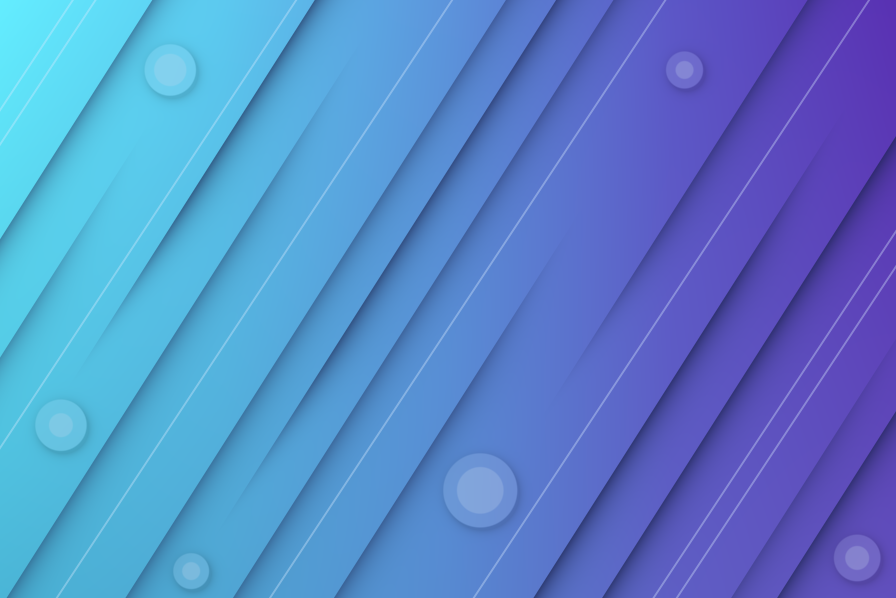
A Shadertoy shader for this background:

```glsl
// Diagonal layered panels with soft shadows, hairlines and discs on a cyan to violet gradient.

// Panel edges: position along the top, fade tip depth, shadow strength.
// A positive tip grows downward from it, a negative one grows upward.
const vec3 EDGES[13] = vec3[13](
    vec3(0.255, -2.0, 0.46), vec3(0.381, 0.20, 0.36), vec3(0.527, -0.66, 0.62),
    vec3(0.648, 0.05, 0.42), vec3(0.847, -2.0, 0.42), vec3(0.931, -0.91, 0.62),
    vec3(1.027, -2.0, 0.42), vec3(1.196, 0.34, 0.46), vec3(1.352, -0.71, 0.50),
    vec3(1.530, 0.16, 0.70), vec3(1.645, -2.0, 0.68), vec3(1.861, 0.45, 0.34),
    vec3(1.938, -2.0, 0.66));

const float HAIRLINES[8] = float[8](0.122, 0.160, 0.496, 0.757, 1.114, 1.455, 1.756, 1.795);

// Discs: centre, outer radius, inner radius.
const vec4 DISCS[6] = vec4[6](
    vec4(0.285, 0.117, 0.043, 0.027), vec4(1.146, 0.117, 0.031, 0.015),
    vec4(0.102, 0.711, 0.043, 0.020), vec4(0.320, 0.955, 0.030, 0.015),
    vec4(0.804, 0.820, 0.062, 0.039), vec4(1.435, 0.933, 0.039, 0.020));

// Five evenly spaced colour stops.
vec3 ramp(float t, vec3 a, vec3 b, vec3 c, vec3 d, vec3 e) {
    t = clamp(t, 0.0, 1.0) * 4.0;
    vec3 col = mix(a, b, min(t, 1.0));
    col = mix(col, c, clamp(t - 1.0, 0.0, 1.0));
    col = mix(col, d, clamp(t - 2.0, 0.0, 1.0));
    return mix(col, e, clamp(t - 3.0, 0.0, 1.0));
}

vec3 background(vec2 uv) {
    vec3 top = ramp(uv.x, vec3(0.39, 0.93, 1.0), vec3(0.36, 0.79, 0.94),
        vec3(0.36, 0.58, 0.86), vec3(0.36, 0.34, 0.78), vec3(0.35, 0.19, 0.70));
    vec3 bottom = ramp(uv.x, vec3(0.29, 0.71, 0.84), vec3(0.31, 0.65, 0.83),
        vec3(0.34, 0.54, 0.82), vec3(0.37, 0.37, 0.77), vec3(0.38, 0.31, 0.74));
    return mix(bottom, top, uv.y);
}

void mainImage(out vec4 fragColor, in vec2 fragCoord) {
    vec2 uv = fragCoord / iResolution.xy;
    float pixel = 1.0 / iResolution.y;
    // Height units, with depth measured down from the top.
    vec2 p = vec2(uv.x * 1.5, 1.0 - uv.y);
    vec3 col = background(uv);

    // Shadows cast to the right of each panel edge, tapering at the tip
    for (int i = 0; i < 13; i++) {
        vec3 edge = EDGES[i];
        float dist = (p.x + 0.637 * p.y - edge.x) / 1.186;
        float reach = edge.y > 0.0 ? p.y - edge.y : -edge.y - p.y;
        float fade = smoothstep(0.0, 0.36, reach);
        float falloff = exp(-max(dist, 0.0) / (0.008 + 0.012 * fade));
        float side = smoothstep(-0.7 * pixel, 0.7 * pixel, dist);
        col = mix(col, vec3(0.10, 0.13, 0.30), edge.z * fade * falloff * side);
    }

    // Fine light lines, slightly flatter than the panels
    for (int i = 0; i < 8; i++) {
        float dist = abs(p.x + 0.662 * p.y - HAIRLINES[i]) / 1.199;
        float line = 1.0 - smoothstep(0.0006, 0.0006 + 1.2 * pixel, dist);
        col = mix(col, vec3(0.85, 0.92, 1.0), 0.36 * line);
    }

    // Translucent double discs with a faint drop shadow
    for (int i = 0; i < 6; i++) {
        vec4 disc = DISCS[i];
        float dist = length(p - disc.xy);
        float outer = 1.0 - smoothstep(-pixel, pixel, dist - disc.z);
        float inner = 1.0 - smoothstep(-pixel, pixel, dist - disc.w);
        float drop = length(p - disc.xy - vec2(0.004, 0.005)) - disc.z;
        col *= 1.0 - 0.13 * (1.0 - outer) * exp(-max(drop, 0.0) / 0.007);
        col = mix(col, vec3(0.78, 0.85, 0.93), 0.17 * outer + 0.20 * inner);
    }

    fragColor = vec4(col, 1.0);
}
```
